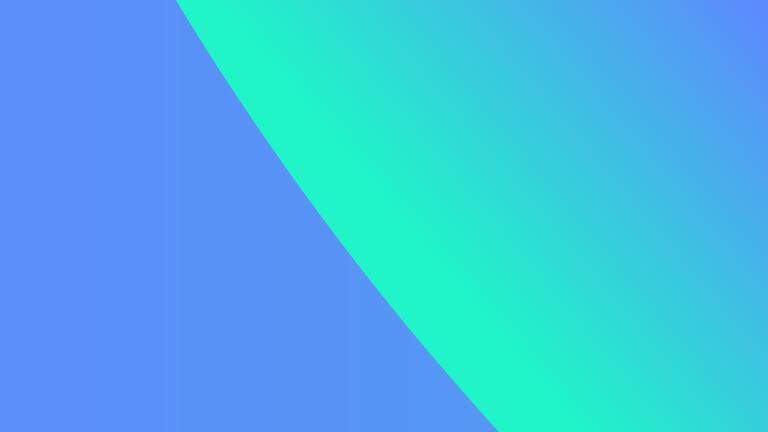
Give the GLSL for this background, as a Shadertoy shader.

```glsl
// A huge disc with a teal-to-blue gradient rising over a flat periwinkle field.

const vec3 TEAL = vec3(0.125, 0.96, 0.785);
const vec3 DISC_BLUE = vec3(0.37, 0.53, 1.0);
const vec3 FIELD_LEFT = vec3(0.36, 0.56, 0.978);
const vec3 FIELD_RIGHT = vec3(0.335, 0.592, 0.957);

// Signed distance to a circle, negative inside.
float circleDistance(vec2 p, vec2 center, float radius) {
    return length(p - center) - radius;
}

// Linear blend along a direction, clamped at both ends.
vec3 linearGradient(vec2 p, vec2 direction, float start, float end, vec3 a, vec3 b) {
    float t = (dot(p, direction) - start) / (end - start);
    return mix(a, b, clamp(t, 0.0, 1.0));
}

// Antialiased coverage of a shape from its signed distance.
float coverage(float distance, float pixelSize) {
    return 1.0 - smoothstep(-0.5 * pixelSize, 0.5 * pixelSize, distance);
}

void mainImage(out vec4 fragColor, in vec2 fragCoord) {
    // Canvas height is one unit
    float pixelSize = 1.0 / iResolution.y;
    vec2 p = fragCoord * pixelSize;

    // Background field, slightly greener to the right
    vec3 field = linearGradient(p, vec2(1.0, 0.0), 0.0, 1.155, FIELD_LEFT, FIELD_RIGHT);

    // Disc shading, bluest in the upper right
    vec2 slope = vec2(0.764, 0.646);
    vec3 disc = linearGradient(p, slope, 1.026, 2.004, TEAL, DISC_BLUE);

    float edge = circleDistance(p, vec2(5.88, 4.315), 6.3988);
    vec3 color = mix(field, disc, coverage(edge, pixelSize));
    fragColor = vec4(color, 1.0);
}
```
